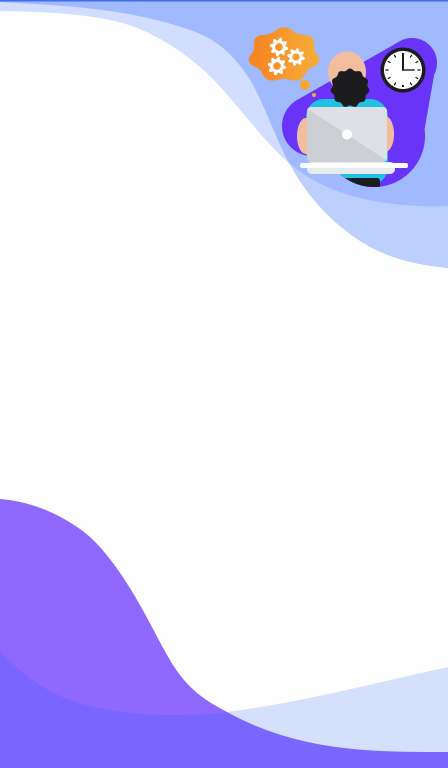
A Shadertoy shader for this background:

```glsl
// A white page with overlapping blue waves on top and violet hills below.
// A small desk scene sits in a violet blob: figure, laptop, clock, gear cloud.
// Waves are cubic curves through a few knots; the rest are distance shapes.

const vec2 GRID = vec2(44.8, 76.8);   // design units across and down the canvas
const float TAU = 6.2831853;
const vec3 PAPER = vec3(0.998, 0.998, 1.0);
const vec3 VIOLET = vec3(0.41, 0.20, 0.98);
const vec3 SKIN = vec3(0.95, 0.74, 0.62);
const vec3 SHIRT = vec3(0.12, 0.76, 0.89);
const vec3 INK = vec3(0.11, 0.11, 0.12);

// Height of a smooth curve; each knot holds x, y and slope.
float curveHeight(vec3 knots[6], float x) {
    float y = knots[0].y;
    for (int i = 0; i < 5; i++) {
        vec3 a = knots[i], b = knots[i + 1];
        float span = b.x - a.x;
        float t = clamp((x - a.x) / span, 0.0, 1.0);
        float bend = span * t * (1.0 - t) * ((1.0 - t) * a.z - t * b.z);
        if (x >= a.x) y = mix(a.y, b.y, t * t * (3.0 - 2.0 * t)) + bend;
    }
    return y;
}

// Smooth coverage of a shape from its signed distance.
float fill(float d) {
    float width = max(length(vec2(dFdx(d), dFdy(d))), 1e-3);
    return clamp(0.5 - d / width, 0.0, 1.0);
}

void paint(inout vec3 color, vec3 ink, float d) {
    color = mix(color, ink, fill(d));
}

float disc(vec2 p, vec2 center, float radius) {
    return length(p - center) - radius;
}

float oval(vec2 p, vec2 center, vec2 radii) {
    return (length((p - center) / radii) - 1.0) * min(radii.x, radii.y);
}

float roundBox(vec2 p, vec2 center, vec2 halfSize, float corner) {
    vec2 q = abs(p - center) - halfSize + corner;
    return length(max(q, 0.0)) + min(max(q.x, q.y), 0.0) - corner;
}

// Capsule from a to b; the third component is the radius at that end.
float taper(vec2 p, vec3 a, vec3 b) {
    vec2 axis = b.xy - a.xy;
    float t = clamp(dot(p - a.xy, axis) / dot(axis, axis), 0.0, 1.0);
    vec3 c = mix(a, b, t);
    return disc(p, c.xy, c.z);
}

// Disc whose rim ripples a number of times.
float rippleDisc(vec2 p, float radius, float ripple, float count) {
    return length(p) - radius - ripple * sin(count * atan(p.y, p.x));
}

void paintWaves(inout vec3 color, vec2 p) {
    float steep = fill(p.y - curveHeight(vec3[6](vec3(0, 0.2, 0.06), vec3(19, 3, 0.35),
        vec3(25, 8, 1.6), vec3(28.9, 16.3, 1.8), vec3(35, 23.4, 0.75), vec3(44.8, 26.8, 0.1)), p.x));
    float gentle = fill(p.y - curveHeight(vec3[6](vec3(0, 1.1, 0.02), vec3(11, 2, 0.2),
        vec3(20, 6.7, 0.85), vec3(28.9, 16.3, 0.85), vec3(36, 19.8, 0.25), vec3(44.8, 20.6, -0.03)), p.x));
    color = mix(color, vec3(0.82, 0.87, 1.0), gentle);
    color = mix(color, mix(vec3(0.74, 0.81, 0.99), vec3(0.63, 0.73, 1.0), gentle), steep);
    paint(color, vec3(0.25, 0.43, 0.92), p.y - 0.15);

    float bowl = fill(curveHeight(vec3[6](vec3(0, 65.1, 1.1), vec3(5, 69.1, 0.55),
        vec3(11, 71, 0.17), vec3(17.5, 71.5, 0), vec3(22.7, 71.2, -0.13), vec3(44.8, 66.7, -0.22)), p.x) - p.y);
    float hill = fill(curveHeight(vec3[6](vec3(0, 49.9, 0.08), vec3(8, 52.9, 0.7),
        vec3(14, 60.5, 1.75), vec3(18, 67.5, 1.3), vec3(22.7, 71.2, 0.55), vec3(44.8, 75.2, 0)), p.x) - p.y);
    color = mix(color, vec3(0.83, 0.88, 0.99), bowl);
    color = mix(color, mix(vec3(0.56, 0.41, 1.0), vec3(0.48, 0.40, 1.0), bowl), hill);
}

void paintClock(inout vec3 color, vec2 p) {
    paint(color, INK, length(p) - 2.25);
    paint(color, PAPER, length(p) - 1.9);
    for (int i = 0; i < 12; i++) {
        float a = TAU * float(i) / 12.0;
        vec2 ray = vec2(cos(a), sin(a));
        paint(color, INK, taper(p, vec3(ray * 1.5, 0.06), vec3(ray * 1.7, 0.06)));
    }
    paint(color, INK, taper(p, vec3(0, 0, 0.07), vec3(0, -1.5, 0.07)));
    paint(color, INK, taper(p, vec3(0, 0, 0.07), vec3(1.1, 0, 0.07)));
}

void paintGear(inout vec3 color, vec2 p, float size, vec3 hole) {
    paint(color, PAPER, rippleDisc(p, size * 0.85, size * 0.15, 8.0));
    paint(color, hole, length(p) - size * 0.4);
}

void paintCloud(inout vec3 color, vec2 p) {
    vec3 orange = mix(vec3(0.97, 0.53, 0.14), vec3(0.96, 0.67, 0.22), smoothstep(25.0, 32.0, p.x));
    float cloud = rippleDisc((p - vec2(28.4, 5.5)) * vec2(1.0, 1.3), 3.35, 0.25, 7.0);
    cloud = min(cloud, min(disc(p, vec2(30.5, 8.5), 0.5), disc(p, vec2(31.4, 9.5), 0.2)));
    paint(color, orange, cloud);
    paintGear(color, p - vec2(27.9, 4.7), 0.95, orange);
    paintGear(color, p - vec2(29.6, 5.7), 0.9, orange);
    paintGear(color, p - vec2(27.7, 6.6), 0.95, orange);
}

void paintDesk(inout vec3 color, vec2 p) {
    // Violet blob: a rounded triangle of three tapered sides
    vec3 left = vec3(31.2, 12.6, 3.0), top = vec3(41.2, 6.3, 2.5), base = vec3(37.4, 13.6, 5.1);
    float blob = min(taper(p, left, top), min(taper(p, top, base), taper(p, base, left)));
    paint(color, VIOLET, blob);

    // Plain seated figure, trimmed by the blob at the waist
    paint(color, SHIRT, max(roundBox(p, vec2(34.7, 14.2), vec2(4.1, 4.3), 1.8), blob));
    paint(color, INK, max(roundBox(p, vec2(35.4, 18.6), vec2(2.6, 0.8), 0.3), blob));
    paint(color, SKIN, oval(p, vec2(30.6, 13.6), vec2(0.9, 1.8)));
    paint(color, SKIN, oval(p, vec2(38.5, 13.4), vec2(0.9, 1.8)));
    paint(color, SKIN, oval(p, vec2(34.7, 7.2), vec2(1.9, 2.05)));
    paint(color, INK, rippleDisc(p - vec2(35.0, 8.8), 1.85, 0.1, 11.0));

    // Laptop with a diagonal sheen, then the table
    vec2 lid = vec2(34.7, 13.45);
    float sheen = fill((p.y - lid.y) - 0.65 * (p.x - lid.x));
    paint(color, mix(vec3(0.80, 0.81, 0.83), vec3(0.87, 0.88, 0.90), sheen),
        roundBox(p, lid, vec2(4.0, 2.75), 0.4));
    paint(color, PAPER, disc(p, lid, 0.5));
    paint(color, vec3(0.90, 0.92, 0.95), roundBox(p, vec2(35.1, 16.8), vec2(4.4, 0.6), 0.5));
    paint(color, PAPER, roundBox(p, vec2(35.4, 16.55), vec2(5.4, 0.25), 0.2));
}

void mainImage(out vec4 fragColor, in vec2 fragCoord) {
    vec2 uv = fragCoord / iResolution.xy;
    vec2 p = vec2(uv.x, 1.0 - uv.y) * GRID;   // measured down from the top
    vec3 color = PAPER;
    paintWaves(color, p);
    paintDesk(color, p);
    paintClock(color, p - vec2(40.3, 7.0));
    paintCloud(color, p);
    fragColor = vec4(color, 1.0);
}
```
